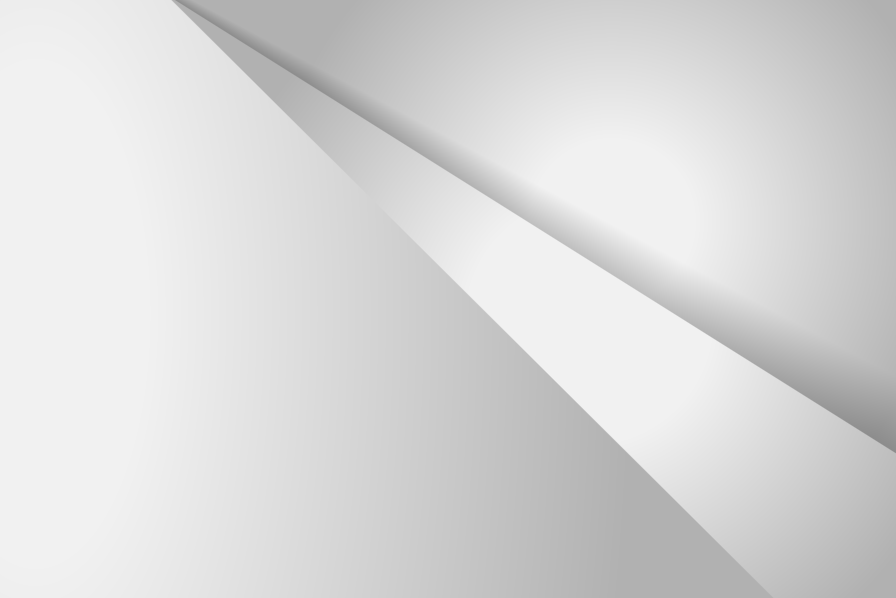
Write a Shadertoy shader that draws this background.

```glsl
// Draws overlapping grey paper panels split by two diagonals, with soft glows and a cast shadow.

const float LIGHT_GREY = 0.945;
const float DARK_GREY = 0.695;
const float SHADOW_STRENGTH = 0.21;

// Signed distance to the line from a to b, positive on its left side.
float lineDistance(vec2 p, vec2 a, vec2 b) {
    vec2 along = normalize(b - a);
    return dot(p - a, vec2(-along.y, along.x));
}

// Elliptical glow: light inside the inner radius, dark beyond the outer one.
float glow(vec2 p, vec2 center, vec2 stretch, float inner, float outer) {
    float radius = length((p - center) * stretch);
    return mix(LIGHT_GREY, DARK_GREY, clamp((radius - inner) / (outer - inner), 0.0, 1.0));
}

// Wedge shadow: full at the near edge, gone at the far edge.
float wedgeShadow(float nearDistance, float farDistance) {
    float width = max(nearDistance - farDistance, 0.001);
    float fade = clamp(nearDistance / width, 0.0, 1.0);
    return 1.0 - SHADOW_STRENGTH * (1.0 - fade);
}

// Coverage of the side where the distance is negative.
float coverBelow(float signedDistance, float pixel) {
    return 1.0 - smoothstep(-0.75 * pixel, 0.75 * pixel, signedDistance);
}

void mainImage(out vec4 fragColor, in vec2 fragCoord) {
    vec2 p = fragCoord / iResolution.xy * vec2(1.5, 1.0);
    float pixel = 1.0 / iResolution.y;

    // Diagonal edges
    float leftEdge = lineDistance(p, vec2(1.295, 0.0), vec2(0.287, 1.0));
    float bandEdge = lineDistance(p, vec2(0.293, 1.0), vec2(1.5, 0.242));
    float shadowEdge = lineDistance(p, vec2(0.322, 1.0), vec2(1.5, 0.371));

    // Panels
    float upperPanel = glow(p, vec2(1.025, 0.629), vec2(1.0), 0.137, 0.566);
    float bandPanel = glow(p, vec2(0.986, 0.463), vec2(1.0), 0.205, 0.645);
    float leftPanel = glow(p, vec2(0.06, 0.475), vec2(1.0, 0.45), 0.186, 0.996);

    // Layers from back to front
    float grey = upperPanel * wedgeShadow(bandEdge, shadowEdge);
    grey = mix(grey, bandPanel, coverBelow(bandEdge, pixel));
    grey = mix(grey, leftPanel, coverBelow(-leftEdge, pixel));

    fragColor = vec4(vec3(grey), 1.0);
}
```
